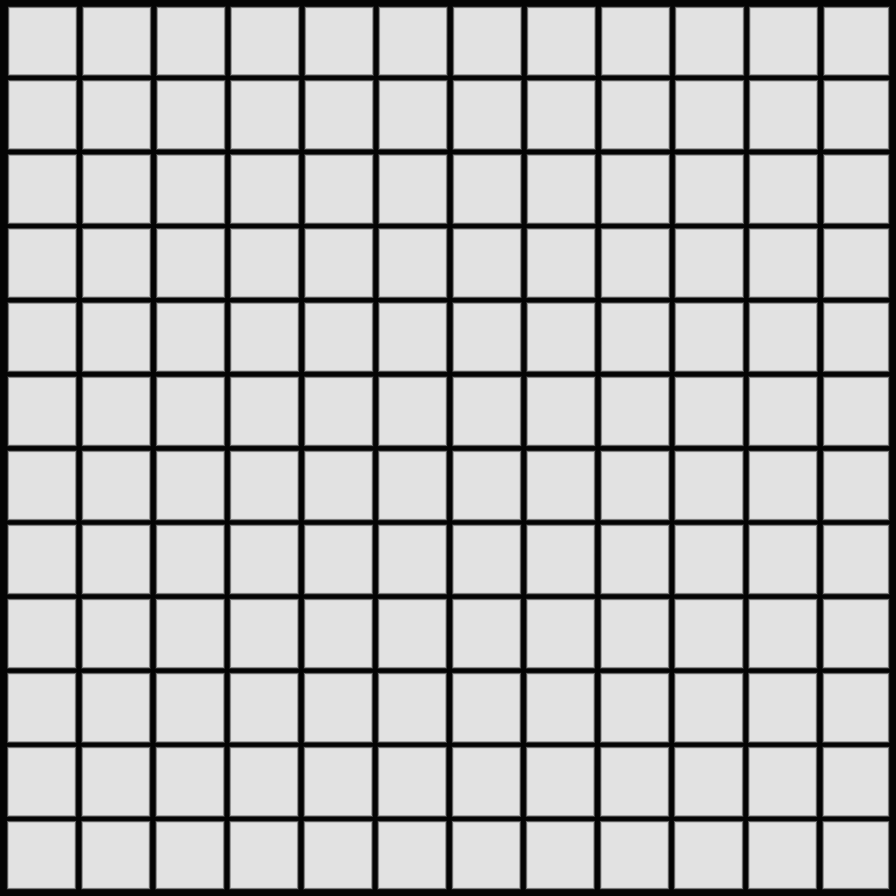
A WebGL 2 fragment shader for this pattern:

```glsl
#version 300 es
precision highp float;
// Draws a 12 by 12 grid of pale square tiles with soft black lines and a black frame.

uniform vec2 u_resolution;
out vec4 outColor;

const vec3 TILE_COLOR = vec3(0.888);
const vec3 LINE_COLOR = vec3(0.016);
const vec2 PITCH = vec2(0.0827);            // spacing of the grid lines
const vec2 ORIGIN = vec2(0.0057, 0.0034);   // centre of the first lines
const vec2 HALF_WIDTH = vec2(0.0037, 0.0033); // vertical, horizontal lines
const float WIDTH_VARIATION = 0.0004;
const float FRAME_INSET = 0.0083;
const float LEAN = 0.0012;                  // sideways drift of vertical lines
const float SOFTNESS = 0.0017;              // half width of the blurred edge

float hash(vec2 p) {
    return fract(sin(dot(p, vec2(127.1, 311.7))) * 43758.5453);
}

// Signed distances to the nearest vertical and horizontal line.
vec2 lineDistance(vec2 p) {
    vec2 grid = (p - ORIGIN) / PITCH;
    vec2 index = round(grid);
    vec2 variation = vec2(hash(vec2(index.x, 3.0)), hash(vec2(7.0, index.y))) - 0.5;
    vec2 halfWidth = HALF_WIDTH + variation * WIDTH_VARIATION;
    return abs(grid - index) * PITCH - halfWidth;
}

// Signed distance to the frame, negative inside its black band.
float frameDistance(vec2 p) {
    vec2 edge = min(p, 1.0 - p);
    return min(edge.x, edge.y) - FRAME_INSET;
}

void main() {
    vec2 uv = gl_FragCoord.xy / u_resolution;
    vec2 leaned = uv - vec2(LEAN * (uv.y - 0.5), 0.0);

    vec2 lines = lineDistance(leaned);
    float ink = min(min(lines.x, lines.y), frameDistance(uv));

    // Keep the edge at least one pixel wide on small canvases.
    float blur = max(SOFTNESS, 0.5 / min(u_resolution.x, u_resolution.y));
    float tile = smoothstep(-blur, blur, ink);
    outColor = vec4(mix(LINE_COLOR, TILE_COLOR, tile), 1.0);
}
```
